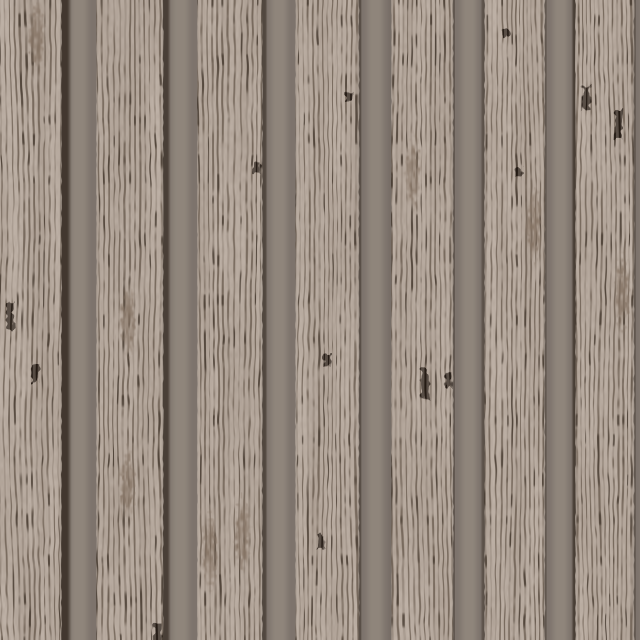
Reproduce this texture procedurally as a Shadertoy shader.

```glsl
// Weathered plywood slats with vertical ply lines, divided by smooth grey grooves.

// Slat layout: left edge of slat k = START + PITCH * k - SHRINK * k * k
const float START = -0.0117;
const float PITCH = 0.1634;
const float SHRINK = 0.00195;
const float SLAT_SHARE = 0.668;      // part of each pitch covered by wood
const float FRAY = 0.0016;           // roughness of the slat edges

// Ply lines and blemishes
const float PLIES = 13.0;
const float LINE_HALF_WIDTH = 0.0013;
const float LINE_STRENGTH = 0.85;
const int BLEMISHES = 3;             // candidates on each slat

const vec3 WOOD_LIGHT = vec3(0.745, 0.695, 0.652);
const vec3 WOOD_DARK = vec3(0.660, 0.606, 0.560);
const vec3 LINE_COLOR = vec3(0.430, 0.375, 0.325);
const vec3 STREAK_COLOR = vec3(0.270, 0.225, 0.185);
const vec3 PATCH_COLOR = vec3(0.520, 0.450, 0.390);
const vec3 KNOT_COLOR = vec3(0.140, 0.105, 0.080);
const vec3 GROOVE_DARK = vec3(0.490, 0.452, 0.425);
const vec3 GROOVE_LIGHT = vec3(0.560, 0.522, 0.482);
const vec3 SHADOW_COLOR = vec3(0.245, 0.205, 0.170);

float hash(vec2 p) {
    vec3 q = fract(p.xyx * vec3(0.1031, 0.1030, 0.0973));
    q += dot(q, q.yzx + 33.33);
    return fract((q.x + q.y) * q.z);
}

float noise(vec2 p) {
    vec2 i = floor(p), f = fract(p);
    f = f * f * (3.0 - 2.0 * f);
    return mix(mix(hash(i), hash(i + vec2(1, 0)), f.x),
               mix(hash(i + vec2(0, 1)), hash(i + vec2(1, 1)), f.x), f.y);
}

// Coverage of a shape from its signed distance
float fill(float d, float soft) {
    return 1.0 - smoothstep(-soft, soft, d);
}

// Groove floor: pale central band, with shadows that change across the canvas
vec3 grooveColor(float g, float id) {
    float band = smoothstep(0.10, 0.42, g) * (1.0 - smoothstep(0.60, 0.90, g));
    vec3 col = mix(GROOVE_DARK, GROOVE_LIGHT, band);
    float reach = max(0.05, 0.23 - 0.055 * id);
    float leftShade = (1.0 - smoothstep(reach * 0.6, reach * 1.35, g))
                    * mix(0.95, 0.45, clamp(id / 4.0, 0.0, 1.0));
    float rightShade = smoothstep(0.86, 0.97, g) * smoothstep(2.5, 5.0, id) * 0.85;
    return mix(col, SHADOW_COLOR, max(leftShade, rightShade));
}

// Wood face: x runs across the slat in canvas units from its left edge
vec3 woodColor(float x, float y, float width, float id, float px) {
    float seed = id * 41.0 + 7.0;
    float across = x / width;

    // Bleached face with long tonal drifts and fine fibre
    float drift = noise(vec2(across * 7.0 + seed, y * 5.0));
    float fibre = noise(vec2(x * 330.0 + seed, y * 110.0));
    vec3 col = mix(WOOD_LIGHT, WOOD_DARK, 0.55 * drift + 0.40 * fibre - 0.1);

    // Gently bent ply lines, broken into dashes
    float bend = noise(vec2(across * 2.5 + seed, y * 3.0)) - 0.5;
    float jitter = noise(vec2(across * 6.0 + seed, y * 38.0)) - 0.5;
    float lane = across * PLIES + 1.1 * bend + 0.28 * jitter;
    float lineId = floor(lane) + seed;
    float offset = abs(fract(lane) - 0.5) * width / PLIES;
    float dash = 0.55 * noise(vec2(lineId * 3.0, y * 12.0))
               + 0.45 * noise(vec2(lineId * 5.0, y * 65.0));
    float halfWidth = LINE_HALF_WIDTH * mix(0.65, 1.3, hash(vec2(lineId, 2.0)));
    float line = fill(offset - halfWidth, max(px * 0.7, 0.0008));
    float ink = mix(0.30, 1.0, smoothstep(0.25, 0.65, dash));
    col = mix(col, LINE_COLOR, line * ink * LINE_STRENGTH);

    // Occasional dark splits along the lines
    float split = smoothstep(0.74, 0.92, noise(vec2(lineId * 9.0, y * 32.0)));
    col = mix(col, STREAK_COLOR, line * split * 0.75);

    // Scattered knot holes and long brown patches
    for (int i = 0; i < BLEMISHES; i++) {
        vec2 key = vec2(seed, float(i) * 13.0 + 3.0);
        float pick = hash(key + 1.7);
        vec2 center = vec2(mix(0.08, 0.92, hash(key)) * width, hash(key + 5.3));
        vec2 p = abs(vec2(x, y) - center);
        float rough = (noise(vec2(x * 230.0, y * 170.0) + seed) - 0.5) * 0.007;
        float tall = hash(key + 9.1);
        vec2 knotSize = vec2(0.0052, mix(0.006, 0.028, tall * tall));
        vec2 q = p - knotSize;
        float knot = fill(max(q.x, q.y) + rough, max(px, 0.0012));
        float patchD = (length(p / vec2(0.010, 0.045)) - 1.0) * 0.010 + rough;
        float stain = fill(patchD, 0.004) * mix(0.3, 0.9, fibre);
        col = mix(col, PATCH_COLOR, stain * step(0.62, pick));
        col = mix(col, KNOT_COLOR, knot * mix(0.65, 1.0, line) * step(pick, 0.42));
    }

    // Rounded, slightly darker borders
    float border = min(x, width - x);
    return col * mix(0.88, 1.0, smoothstep(0.0, 0.004, border));
}

void mainImage(out vec4 fragColor, in vec2 fragCoord) {
    vec2 uv = fragCoord / iResolution.xy;
    float px = 1.0 / iResolution.y;

    // Invert the slat layout to find the slat and the place within its pitch
    float root = sqrt(PITCH * PITCH - 4.0 * SHRINK * (uv.x - START));
    float s = (PITCH - root) / (2.0 * SHRINK);
    float id = floor(s), u = fract(s);
    float x = u * root, width = SLAT_SHARE * root;

    // Frayed silhouette of the slat over the groove
    float side = step(width * 0.5, x);
    float fray = (noise(vec2(id * 17.0 + side * 5.0, uv.y * 120.0)) - 0.5) * FRAY;
    float edge = max(-x, x - width) + fray + 0.0005;
    float g = clamp((u - SLAT_SHARE) / (1.0 - SLAT_SHARE), 0.0, 1.0);
    if (x < width * 0.5) g = 1.0;

    vec3 wood = woodColor(x, uv.y, width, id, px);
    vec3 groove = grooveColor(g, id - 1.0 + side);
    fragColor = vec4(mix(groove, wood, fill(edge, px * 0.7)), 1.0);
}
```
